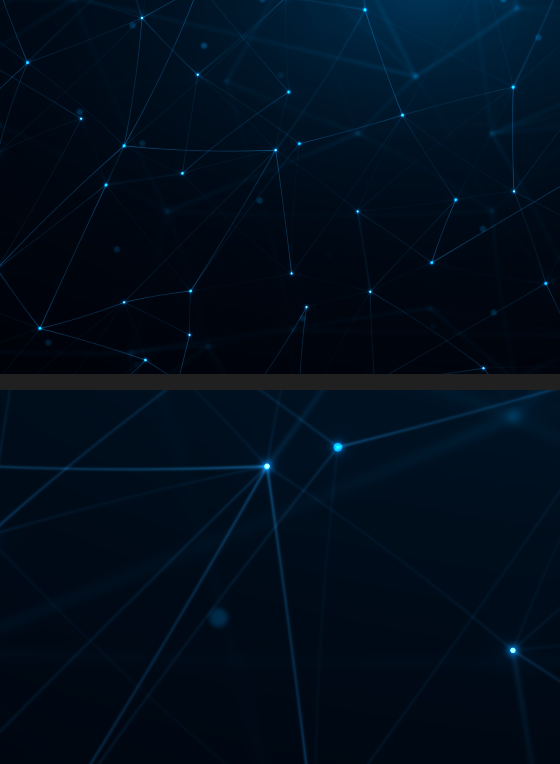
Top: the whole. Bottom: its middle third, enlarged.
A WebGL 1 fragment shader for this background:

```glsl
precision highp float;

// Dark blue backdrop with a network of glowing nodes joined by thin links.
// Nodes sit on jittered, rotated grids; hashed neighbours are linked by
// slightly bowed beams. Two blurred layers lie behind a sharp front layer.

uniform vec2 u_resolution;

float hash(vec2 p) {
  return fract(sin(dot(p, vec2(127.1, 311.7))) * 43758.5453);
}

// Jittered node position inside a grid cell, in cell units
vec2 nodeAt(vec2 cell, float seed) {
  vec2 jitter = vec2(hash(cell + seed), hash(cell + seed + 37.3));
  return cell + 0.5 + 0.78 * (jitter - 0.5);
}

// Soft beam from a to b, bowed sideways and dimmer halfway along
float beam(vec2 p, vec2 a, vec2 b, float width, float bow) {
  vec2 ab = b - a;
  vec2 normal = vec2(-ab.y, ab.x);
  float h = clamp(dot(p - a, ab) / dot(ab, ab), 0.0, 1.0);
  float arch = h * (1.0 - h);
  vec2 off = p - a - ab * h + normal * bow * arch;
  return exp(-dot(off, off) / (width * width)) * (1.0 - 1.8 * arch);
}

// Offsets to the neighbours a node may be linked with
vec2 neighbour(float k) {
  if (k < 2.5) return vec2(k - 1.0, 1.0);
  return k < 3.5 ? vec2(1.0, 0.0) : vec2(2.0, 1.0);
}

// Sum of link brightness around p
float links(vec2 p, float size, float seed, float width) {
  vec2 home = floor(p / size);
  float sum = 0.0;
  for (int y = -1; y <= 1; y++) {
    for (int x = -2; x <= 1; x++) {
      vec2 cell = home + vec2(float(x), float(y));
      vec2 start = nodeAt(cell, seed) * size;
      for (int i = 0; i < 5; i++) {
        float k = float(i);
        float chance = hash(cell * 1.7 + seed + k * 11.3);
        float keep = i == 4 ? 0.35 : 0.66;
        if (chance < keep) {
          float vary = hash(cell + seed + k * 5.1 + 71.0);
          float bow = (hash(cell + k * 3.7 + 19.0) - 0.5) * 0.16;
          vec2 end = nodeAt(cell + neighbour(k), seed) * size;
          float widen = 1.0 + step(0.9, vary);
          float power = 0.1 + 0.65 * pow(fract(vary * 7.3), 1.8);
          sum += power / widen * beam(p, start, end, width * widen, bow);
        }
      }
    }
  }
  return sum;
}

// Sharp nodes: white core in a cyan halo, some of them plain cyan
vec3 sharpNodes(vec2 p, float size, float seed, float pixel) {
  vec2 home = floor(p / size);
  vec3 sum = vec3(0.0);
  for (int y = -1; y <= 1; y++) {
    for (int x = -1; x <= 1; x++) {
      vec2 cell = home + vec2(float(x), float(y));
      float d = length(p - nodeAt(cell, seed) * size);
      float focus = smoothstep(0.2, 0.45, hash(cell + seed + 53.0));
      float radius = mix(0.0038, 0.0022, focus);
      float core = 1.0 - smoothstep(radius - pixel * 0.6, radius + pixel * 0.8, d);
      sum += mix(vec3(0.03, 0.4, 0.6), vec3(0.6, 0.8, 0.8), focus) * core;
      sum += vec3(0.0, 0.28, 0.48) * exp(-d * d / 0.00003);
      sum += vec3(0.0, 0.03, 0.06) * exp(-d / 0.012);
    }
  }
  return sum;
}

// Out-of-focus discs, only in some of the cells
float blurredNodes(vec2 p, float size, float seed) {
  vec2 home = floor(p / size);
  float sum = 0.0;
  for (int y = -1; y <= 1; y++) {
    for (int x = -1; x <= 1; x++) {
      vec2 cell = home + vec2(float(x), float(y));
      float d = length(p - nodeAt(cell, seed) * size);
      float power = hash(cell + seed + 91.0);
      float disc = 1.0 - smoothstep(0.004, 0.012, d);
      sum += smoothstep(0.15, 0.9, power) * disc;
    }
  }
  return sum;
}

void main() {
  float pixel = 1.0 / u_resolution.y;
  vec2 p = gl_FragCoord.xy * pixel;

  // Light falling from the upper right edge
  vec2 fromLight = p - vec2(0.76 * u_resolution.x * pixel, 1.03);
  float light = 0.215 * exp(-2.75 * length(fromLight * vec2(0.6, 1.0)));
  vec3 color = vec3(0.0, light, 0.026 + 1.55 * light);

  // Blurred layers, stronger where the light reaches
  vec2 back = mat2(0.9, 0.436, -0.436, 0.9) * p;
  float haze = 0.35 + 4.5 * light;
  color += vec3(0.0, 0.1, 0.15) * haze * links(back, 0.36, 5.0, 0.007);
  color += vec3(0.0, 0.27, 0.41) * haze * blurredNodes(back, 0.27, 23.0);

  // Sharp front layer
  vec2 front = mat2(0.955, -0.296, 0.296, 0.955) * p + 3.0;
  float width = max(0.0015, 0.55 * pixel);
  color += vec3(0.06, 0.31, 0.47) * links(front, 0.23, 41.0, width);
  color += sharpNodes(front, 0.23, 41.0, pixel);

  gl_FragColor = vec4(min(color, 1.0), 1.0);
}
```
